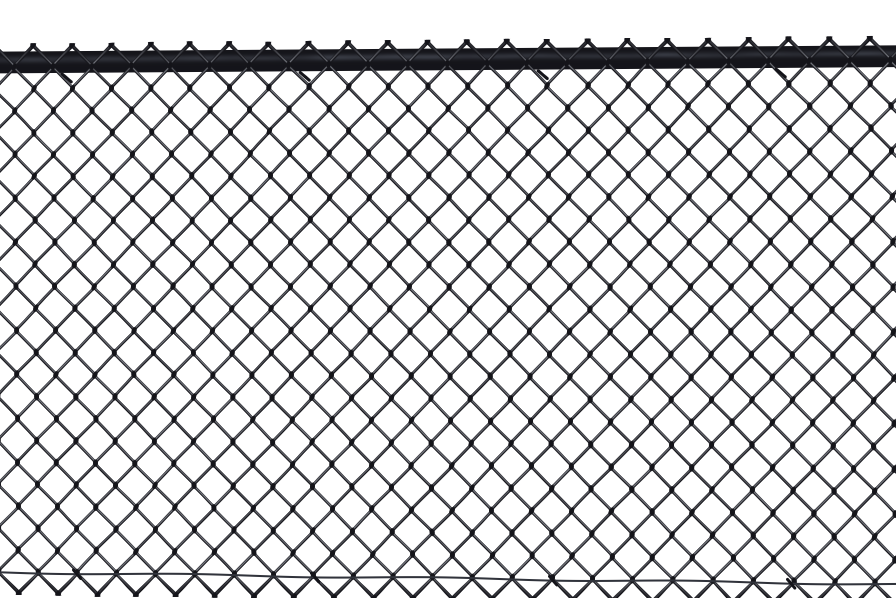
Give the GLSL for this pattern, as a WebGL 2 fragment shader.

```glsl
#version 300 es
precision highp float;
// Draws a dark chain-link fence hung from a steel rail, on white.

uniform vec2 u_resolution;
out vec4 fragColor;

// Lengths are in canvas heights, with y measured down from the top edge.
const float PITCH = 0.0667;          // diamond width
const float CENTRE_X = 0.7813;       // column zero
const float LEAN = 0.0096;           // sideways drift of columns going down
const float COLUMN_SPREAD = 0.001;   // columns widen to the right
const float TOP_Y = 0.0752;          // upper tips at the left edge
const float TOP_TILT = -0.0085;
const float ROW_STEP = 0.0367;       // half a diamond height
const float ROW_SPREAD = 0.00085;
const float LAST_ROW = 25.0;
const float WIRE_RADIUS = 0.0024;
const float HOOK = 1.10;             // overshoot where wires interlock
const float WOBBLE = 0.0022;
const vec2 KNOT_SIZE = vec2(0.0041, 0.0060);
const float RAIL_Y = 0.1045;
const float RAIL_TILT = -0.0070;
const float RAIL_RADIUS = 0.0182;
const float TIE_SPACING = 0.398;
const vec3 WHITE = vec3(1.0);
const vec3 BLACK_STEEL = vec3(0.08, 0.08, 0.10);
const vec3 DARK_STEEL = vec3(0.19, 0.20, 0.23);
const vec3 LIT_STEEL = vec3(0.46, 0.47, 0.50);

float hash(vec2 p) {
  return fract(sin(dot(p, vec2(127.1, 311.7))) * 43758.5453);
}

float noise(vec2 p) {
  vec2 i = floor(p), f = fract(p);
  f = f * f * (3.0 - 2.0 * f);
  return mix(mix(hash(i), hash(i + vec2(1, 0)), f.x),
             mix(hash(i + vec2(0, 1)), hash(i + vec2(1, 1)), f.x), f.y);
}

// Antialiased coverage of a signed distance.
float cover(float d) {
  return clamp(0.5 - d * u_resolution.y, 0.0, 1.0);
}

float segment(vec2 p, vec2 a, vec2 b) {
  vec2 ab = b - a;
  return length(p - a - ab * clamp(dot(p - a, ab) / dot(ab, ab), 0.0, 1.0));
}

// Zigzag from 0 to 1 with softly bent corners.
float zigzag(float t) {
  float w = abs(mod(t, 2.0) - 1.0);
  float corner = min(w, 1.0 - w);
  float bend = 0.5 * max(0.10 - corner, 0.0) * max(0.10 - corner, 0.0) / 0.10;
  return 1.0 - w + (w > 0.5 ? bend : -bend);
}

// Mesh coordinates: x counts columns, y counts half rows.
vec2 meshCoords(vec2 p) {
  p += WOBBLE * (vec2(noise(p * 13.0), noise(p * 13.0 + 40.0)) - 0.5);
  float u = (p.x - CENTRE_X - LEAN * (p.y - 0.07)) / PITCH;
  float row = (p.y - TOP_Y - TOP_TILT * p.x) / (ROW_STEP + ROW_SPREAD * p.x);
  return vec2(u - COLUMN_SPREAD * u * u, row);
}

vec3 drawRail(vec3 color, vec2 p) {
  float y = (p.y - RAIL_Y - RAIL_TILT * p.x) / RAIL_RADIUS;
  float sheen = exp(-12.0 * (y + 0.25) * (y + 0.25));
  float wear = 0.45 + 0.55 * noise(p * vec2(18.0, 90.0));
  vec3 steel = mix(BLACK_STEEL, DARK_STEEL * 1.2, sheen * wear);
  return mix(color, steel, cover((abs(y) - 1.0) * RAIL_RADIUS));
}

vec3 drawMesh(vec3 color, vec2 m) {
  float inside = cover((-0.06 - m.y) * ROW_STEP) * cover((m.y - LAST_ROW - 0.06) * ROW_STEP);
  float ends = 1.0 - smoothstep(0.2, 1.0, min(m.y, LAST_ROW - m.y));
  float radius = WIRE_RADIUS * (1.0 + 0.3 * ends);
  // Each upright wire zigzags inside its own half column.
  for (int i = -1; i <= 1; i++) {
    float wire = floor(2.0 * m.x) + float(i);
    float t = m.y + wire;
    float bendX = 0.5 + HOOK * (zigzag(t) - 0.5);
    float d = (2.0 * m.x - wire - bendX) * PITCH * 0.5 * 0.72;
    float upper = d * (mod(t, 2.0) < 1.0 ? 1.0 : -1.0) / radius;
    float lit = exp(-3.5 * (upper - 0.2) * (upper - 0.2));
    lit *= (0.6 + 0.4 * hash(vec2(wire, floor(m.y)))) * (1.0 - 0.6 * ends);
    color = mix(color, mix(BLACK_STEEL, LIT_STEEL, lit), cover(abs(d) - radius) * inside);
  }
  // Dark knots where neighbouring wires hook together.
  float row = floor(m.y + 0.5);
  float column = floor(m.x - row * 0.5 + 0.5) + row * 0.5;
  vec2 q = (m - vec2(column, row)) * vec2(PITCH, ROW_STEP);
  q.x += q.y * (0.5 * hash(vec2(column, row)) - 0.1);
  float knot = (length(q / KNOT_SIZE) - 1.0) * KNOT_SIZE.x;
  return mix(color, BLACK_STEEL, cover(knot) * inside);
}

// Thin tension wire along the foot, and twisted ties on wire and rail.
vec3 drawWireAndTies(vec3 color, vec2 p) {
  float footY = 0.957 + 0.0135 * p.x + 0.0015 * sin(p.x * 15.0);
  color = mix(color, DARK_STEEL, cover(abs(p.y - footY) - 0.0017));
  float railFoot = RAIL_Y + RAIL_TILT * p.x + RAIL_RADIUS;
  float railTieX = mod(p.x - 0.313, TIE_SPACING) - 0.5 * TIE_SPACING;
  float footTieX = mod(p.x - 0.328, TIE_SPACING) - 0.5 * TIE_SPACING;
  float d = segment(vec2(railTieX, p.y - railFoot), vec2(-0.010, 0.002), vec2(0.005, 0.015));
  d = min(d, segment(vec2(footTieX, p.y - footY), vec2(-0.006, -0.007), vec2(0.006, 0.007)));
  return mix(color, BLACK_STEEL, cover(d - 0.0026));
}

void main() {
  vec2 p = gl_FragCoord.xy / u_resolution.y;
  p.y = 1.0 - p.y;
  vec3 color = drawRail(WHITE, p);
  color = drawMesh(color, meshCoords(p));
  color = drawWireAndTies(color, p);
  fragColor = vec4(color, 1.0);
}
```
